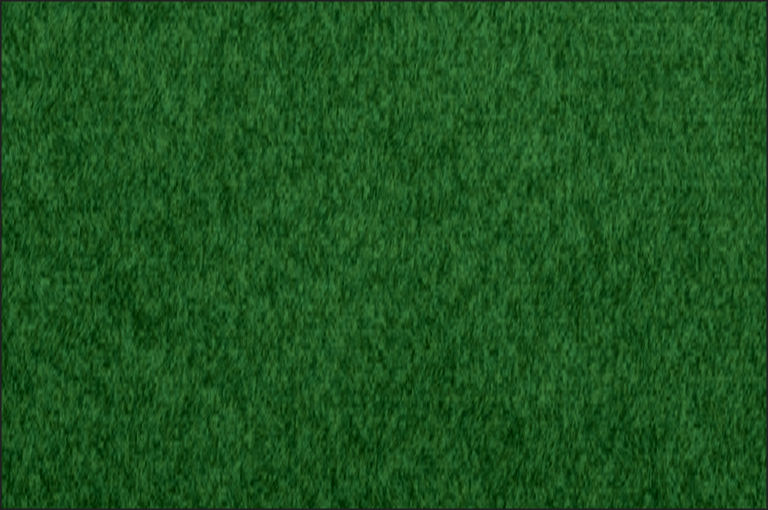
A Shadertoy shader for this texture:

```glsl
float hash(vec2 cell) {
    return fract(sin(dot(cell, vec2(127.1, 311.7))) * 43758.5453);
}

float noise(vec2 p) {
    vec2 cell = floor(p), f = fract(p);
    f = f * f * (3.0 - 2.0 * f);
    return mix(mix(hash(cell), hash(cell + vec2(1, 0)), f.x),
               mix(hash(cell + vec2(0, 1)), hash(cell + vec2(1, 1)), f.x), f.y);
}

// Noise centred on zero
float signedNoise(vec2 p) {
    return noise(p) - 0.5;
}

// Short upright fibres over softer clumps and patches
float feltPile(vec2 p) {
    vec2 q = p;
    q.x += 0.014 * noise(p * 13.0) - 0.07 * p.y;
    float fibres = signedNoise(q * vec2(225, 78));
    float grain = signedNoise(q * vec2(310, 150) + 37.3);
    float clumps = signedNoise(q * vec2(62, 24) + 11.7);
    float patches = signedNoise(p * vec2(11, 7) + 5.1);
    return 3.4 * fibres + 2.2 * grain + 1.2 * clumps + 0.6 * patches;
}

void mainImage(out vec4 fragColor, in vec2 fragCoord) {
    vec2 uv = fragCoord / iResolution.xy;
    vec2 p = fragCoord / iResolution.y;
    vec2 size = vec2(iResolution.x / iResolution.y, 1.0);

    // Light falls from the upper right and fades at the corners
    vec2 centred = uv - 0.5;
    float light = 0.9 * centred.y + 0.4 * centred.x + 0.15 - 0.9 * dot(centred, centred);

    // Green cloth with a faint warm and cool drift
    float shade = feltPile(p) + light;
    vec3 felt = vec3(0.112, 0.332, 0.122) + shade * vec3(0.045, 0.06, 0.045);
    felt += vec3(0.03, 0.0, -0.025) * signedNoise(p * vec2(110, 55) + 71.9);

    // Thin dark frame
    vec2 inset = min(p, size - p);
    float inside = smoothstep(0.0022, 0.0038, min(inset.x, inset.y));
    vec3 frame = vec3(0.13, 0.12, 0.13);

    fragColor = vec4(mix(frame, felt, inside), 1.0);
}
```
